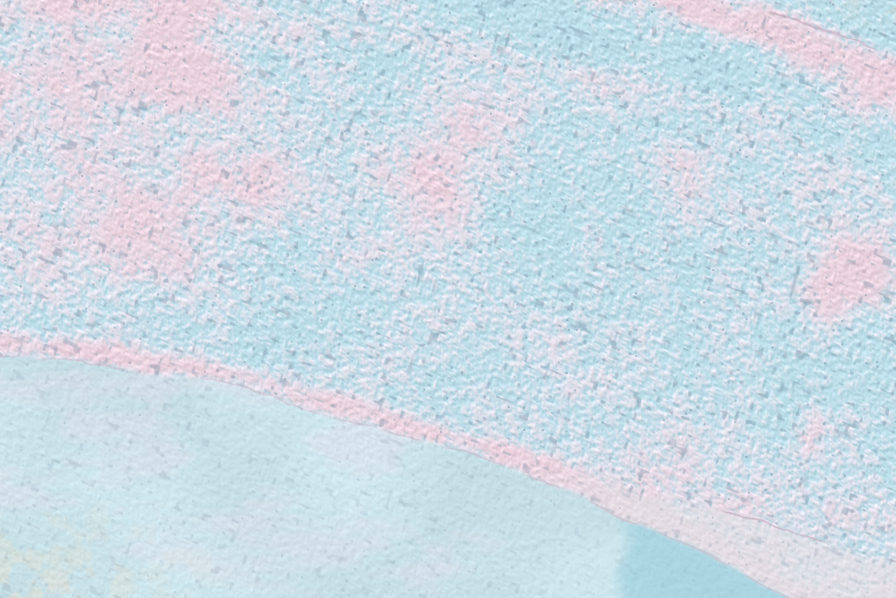
A Shadertoy shader for this texture:

```glsl
// Weathered stucco wall in pale cyan, lavender and rose, with a smooth lower sweep.

const vec3 CYAN     = vec3(0.735, 0.870, 0.915);
const vec3 LAVENDER = vec3(0.880, 0.876, 0.918);
const vec3 ROSE     = vec3(0.915, 0.825, 0.872);
const vec3 POOL     = vec3(0.790, 0.890, 0.920);
const vec3 TEAL     = vec3(0.640, 0.825, 0.875);
const vec3 PLASTER  = vec3(0.885, 0.875, 0.900);
const vec3 OCHRE    = vec3(0.880, 0.880, 0.830);
const vec3 CRACK    = vec3(0.760, 0.650, 0.720);
const vec3 PIT      = vec3(0.450, 0.540, 0.620);

const float GRAIN_SCALE = 125.0;  // stucco grains per canvas height
const float RELIEF      = 0.15;   // strength of the side light
const float SPECKLE     = 0.85;   // how far grains break up the paint
const float PIT_DEPTH   = 0.38;

float hash(vec2 p) {
    vec3 q = fract(p.xyx * 0.1031);
    q += dot(q, q.yzx + 33.33);
    return fract((q.x + q.y) * q.z);
}

float noise(vec2 p) {
    vec2 i = floor(p), f = fract(p);
    f = f * f * (3.0 - 2.0 * f);
    return mix(mix(hash(i), hash(i + vec2(1, 0)), f.x),
               mix(hash(i + vec2(0, 1)), hash(i + vec2(1, 1)), f.x), f.y);
}

float fbm(vec2 p) {
    float sum = 0.0, amp = 0.516;
    for (int i = 0; i < 5; i++) {
        sum += amp * noise(p);
        p = mat2(1.6, 1.2, -1.2, 1.6) * p + 7.3;
        amp *= 0.5;
    }
    return sum;
}

// Soft elliptical patch of paint
float patchAt(vec2 p, vec2 centre, vec2 radius) {
    vec2 d = (p - centre) / radius;
    return exp(-dot(d, d));
}

float band(float d, float width) {
    return exp(-d * d / (width * width));
}

float grainHeight(vec2 g) {
    return 0.6 * noise(g) + 0.4 * noise(g * 2.1 + 11.0);
}

// Share of pink paint on the upper wall
float pinkAmount(vec2 p, float edge, float topBand) {
    vec2 q = p + 0.12 * (vec2(fbm(p * 6.0), fbm(p * 6.0 + 17.0)) - 0.5);
    float pink = 0.47 + 0.8 * (fbm(p * 3.5 + 4.0) - 0.5) + 0.5 * (fbm(p * 14.0) - 0.5);
    pink += 0.18 * smoothstep(0.75, 0.0, p.x) * smoothstep(0.45, 0.65, p.y);
    pink += 0.42 * patchAt(q, vec2(0.73, 0.68), vec2(0.14, 0.12));
    pink += 0.28 * patchAt(q, vec2(0.29, 0.94), vec2(0.08, 0.07));
    pink += 0.20 * patchAt(q, vec2(0.48, 0.67), vec2(0.08, 0.06));
    pink += 0.28 * patchAt(q, vec2(1.16, 0.70), vec2(0.09, 0.10));
    pink += 0.48 * patchAt(q, vec2(1.41, 0.53), vec2(0.06, 0.06));
    pink += 0.35 * patchAt(q, vec2(1.37, 0.30), vec2(0.03, 0.05));
    pink -= 0.34 * patchAt(q, vec2(1.03, 0.60), vec2(0.18, 0.15));
    pink -= 0.32 * patchAt(q, vec2(1.30, 0.38), vec2(0.26, 0.13));
    pink -= 0.20 * patchAt(q, vec2(0.25, 0.46), vec2(0.25, 0.06));
    pink -= 0.20 * patchAt(q, vec2(0.85, 0.90), vec2(0.20, 0.06));
    pink += 0.20 * band(q.y - 1.06 + 0.175 * q.x, 0.03);
    pink += 0.50 * band(topBand, 0.04) - 0.25 * band(topBand + 0.11, 0.05);
    pink -= 0.30 * smoothstep(0.035, 0.06, topBand);
    return pink + 0.40 * band(edge - 0.018, 0.022);
}

void mainImage(out vec4 fragColor, in vec2 fragCoord) {
    vec2 p = fragCoord / iResolution.y;
    float pixel = 1.0 / iResolution.y;
    float wobble = fbm(p * 9.0 + 3.0) - 0.5;

    // Boundaries sweeping down to the right
    float edge = p.y - (0.41 - 0.08 * p.x - 0.175 * p.x * p.x) + 0.035 * wobble;
    float topBand = p.y - 1.0 + 0.39 * (p.x - 1.15) + 0.05 * wobble;
    float crackLine = p.y - 0.235 + 0.243 * (p.x - 0.82) + 0.04 * wobble;
    float upper = smoothstep(-0.006, 0.006, edge);

    // Stucco relief, stretched along a shallow diagonal
    vec2 g = mat2(0.94, 0.42, -0.28, 1.06) * p * GRAIN_SCALE;
    float h = grainHeight(g);
    float shade = h - grainHeight(g + vec2(-0.45, 0.55));

    // Upper wall: grains of cyan and pink paint
    float pink = pinkAmount(p, edge, topBand);
    float mask = smoothstep(0.2, 0.8, pink + SPECKLE * (h - 0.5));
    vec3 wall = mix(CYAN, mix(LAVENDER, ROSE, smoothstep(0.50, 0.92, pink)), mask);
    float corner = smoothstep(0.05, 0.14, topBand) * smoothstep(1.2, 1.45, p.x);
    wall = mix(wall, OCHRE, 0.5 * corner * smoothstep(0.45, 0.6, fbm(p * 40.0)));

    // Bare plaster wedge below the crack
    float wedge = smoothstep(0.012, -0.012, crackLine) * smoothstep(0.82, 1.1, p.x);
    wall = mix(wall, PLASTER, 0.75 * wedge);

    // Smooth lower sweep with stains and a teal remnant
    vec3 pool = POOL + 0.09 * (fbm(p * 5.0 + 9.0) - 0.5);
    pool = mix(pool, LAVENDER, 0.5 * smoothstep(0.52, 0.7, fbm(p * vec2(5, 11) + 21.0)));
    float stain = smoothstep(0.5, 0.0, p.x) * smoothstep(0.25, 0.0, p.y);
    pool = mix(pool, OCHRE, 0.6 * stain * smoothstep(0.52, 0.68, fbm(p * 30.0)));
    pool = mix(pool, TEAL, 0.8 * smoothstep(1.04, 1.08, p.x + 0.1 * wobble));

    vec3 color = mix(pool, wall, upper);
    float rough = mix(0.45, 1.0, upper) * mix(1.0, 0.55, wedge);
    color += RELIEF * rough * shade;

    // Pits, sparse dark specks and hairline cracks
    float pits = smoothstep(0.74, 0.96, noise(g * 0.85 + 40.0));
    vec2 cell = p * 70.0, id = floor(cell);
    vec2 centre = 0.3 + 0.4 * vec2(hash(id + 5.0), hash(id + 9.0));
    float speck = step(0.965, hash(id)) * smoothstep(0.20, 0.06, length(fract(cell) - centre));
    color = mix(color, PIT, rough * max(PIT_DEPTH * pits, 0.45 * speck));

    float broken = smoothstep(0.35, 0.6, noise(p * 22.0));
    float width = 0.0015 + pixel;
    float crack = smoothstep(width, 0.0, abs(crackLine)) * smoothstep(0.85, 1.05, p.x);
    crack = max(crack, smoothstep(width, 0.0, abs(topBand - 0.035)) * smoothstep(1.0, 1.1, p.x));
    crack = max(crack, 0.6 * smoothstep(width, 0.0, abs(edge)));
    color = mix(color, CRACK, 0.6 * crack * broken);

    fragColor = vec4(clamp(color, 0.0, 1.0), 1.0);
}
```
